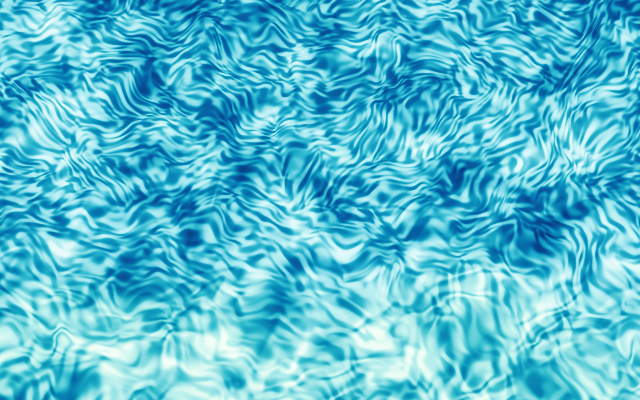
Write a Shadertoy shader that draws this texture.

```glsl
// Sunlit pool water: patches of fine directional ripples over broad light and
// shade, with glossy contour rings that take over in the calmer lower part.
// The summed height is spread evenly over a navy to white colour ramp.

const int STOPS = 8;
const vec3 WATER[STOPS] = vec3[STOPS](
    vec3(0.02, 0.22, 0.48), vec3(0.03, 0.35, 0.62),
    vec3(0.03, 0.49, 0.70), vec3(0.06, 0.61, 0.76),
    vec3(0.19, 0.73, 0.82), vec3(0.49, 0.84, 0.90),
    vec3(0.71, 0.93, 0.95), vec3(0.94, 0.99, 0.99));
const float LEVEL[STOPS] = float[STOPS](0.0, 0.03, 0.11, 0.24, 0.45, 0.71, 0.92, 1.0);

vec2 hash2(vec2 p) {
    vec2 k = vec2(dot(p, vec2(127.1, 311.7)), dot(p, vec2(269.5, 183.3)));
    return fract(sin(k) * 43758.55);
}

mat2 rotation(float angle) {
    float c = cos(angle), s = sin(angle);
    return mat2(c, -s, s, c);
}

float cornerSlope(vec2 cell, vec2 offset) {
    return dot(hash2(cell) * 2.0 - 1.0, offset);
}

// Gradient noise scaled to a standard deviation of about one
float noise(vec2 p) {
    vec2 i = floor(p), f = p - i;
    vec2 s = f * f * (3.0 - 2.0 * f);
    vec2 e = vec2(1.0, 0.0);
    float low = mix(cornerSlope(i, f), cornerSlope(i + e, f - e), s.x);
    float high = mix(cornerSlope(i + e.yx, f - e.yx), cornerSlope(i + 1.0, f - 1.0), s.x);
    return 5.8 * mix(low, high, s.y);
}

vec2 bend(vec2 p, float frequency, float amount) {
    vec2 q = p * frequency;
    return p + amount * vec2(noise(q + 17.3), noise(q + 41.9));
}

// Overlapping patches, each with its own direction of stretched strokes
float ripples(vec2 p, vec2 grid) {
    vec2 home = floor(p * grid);
    float total = 0.0, power = 0.0;
    for (int y = -1; y <= 1; y++)
    for (int x = -1; x <= 1; x++) {
        vec2 cell = home + vec2(x, y);
        vec2 seed = hash2(cell);
        vec2 centre = (cell + 0.15 + 0.7 * seed) / grid;
        vec2 away = p - centre;
        vec2 d = away * grid;
        float weight = exp(-6.0 * dot(d, d));
        float angle = 0.45 * noise(centre * 2.3 + 5.0) + 1.5 * (seed.x - 0.5);
        float fineness = mix(0.6, 1.1, smoothstep(0.1, 0.7, centre.y));
        vec2 strokes = rotation(angle) * away * vec2(27.0, 86.0) * fineness;
        total += weight * noise(strokes + 60.0 * seed.yx);
        power += weight * weight;
    }
    return total / sqrt(power);
}

// Nested rings along the level lines of a smooth bump field
float glossyRings(vec2 p, float turns) {
    vec2 q = rotation(0.25) * p * vec2(9.0, 15.0);
    return 1.41 * sin(turns * noise(q + 8.0) + 2.0 * noise(q * 0.6));
}

vec3 waterColour(float level) {
    vec3 colour = WATER[0];
    for (int i = 1; i < STOPS; i++) {
        float t = (level - LEVEL[i - 1]) / (LEVEL[i] - LEVEL[i - 1]);
        colour = mix(colour, WATER[i], clamp(t, 0.0, 1.0));
    }
    return colour;
}

void mainImage(out vec4 fragColor, in vec2 fragCoord) {
    vec2 p = fragCoord / iResolution.y;
    float aspect = iResolution.x / iResolution.y;
    float calm = 1.0 - smoothstep(0.08, 0.42, p.y + 0.05 * noise(p * 3.0));

    // Large swell, then small wobble
    vec2 swell = bend(p, 5.0, 0.022);
    vec2 wobble = bend(bend(p, 9.0, 0.010), 24.0, 0.0035);

    // Broad light and shade
    float shade = 0.65 * noise(swell * vec2(3.4, 5.0) + 3.0)
                + 0.75 * noise(rotation(0.5) * swell * vec2(8.0, 12.0) + 29.0);

    // Strokes with steepened flanks
    float stroke = ripples(wobble, vec2(7.0, 10.0));
    stroke *= 1.2 / sqrt(0.75 + 0.4 * stroke * stroke);

    float rings = glossyRings(bend(swell, 20.0, 0.008), mix(1.6, 2.4, calm));

    // Pale low band, darker top edge and corners
    float trend = 0.45 * calm - 0.5 * smoothstep(0.6, 1.0, p.y);
    trend -= 0.7 * smoothstep(0.45, 0.0, length(p - vec2(aspect, 1.0)));
    trend -= 0.8 * smoothstep(0.35, 0.0, length(p));

    float height = 0.5 * shade + mix(0.72, 0.42, calm) * stroke
                 + mix(0.30, 0.45, calm) * rings + trend + 0.08;

    // Logistic curve turns the bell-shaped heights into even shares
    float level = 1.0 / (1.0 + exp(-1.75 * height));
    vec3 colour = waterColour(level);
    colour *= mix(vec3(1.0), vec3(1.06, 1.02, 0.98), calm);
    fragColor = vec4(min(colour, 1.0), 1.0);
}
```
